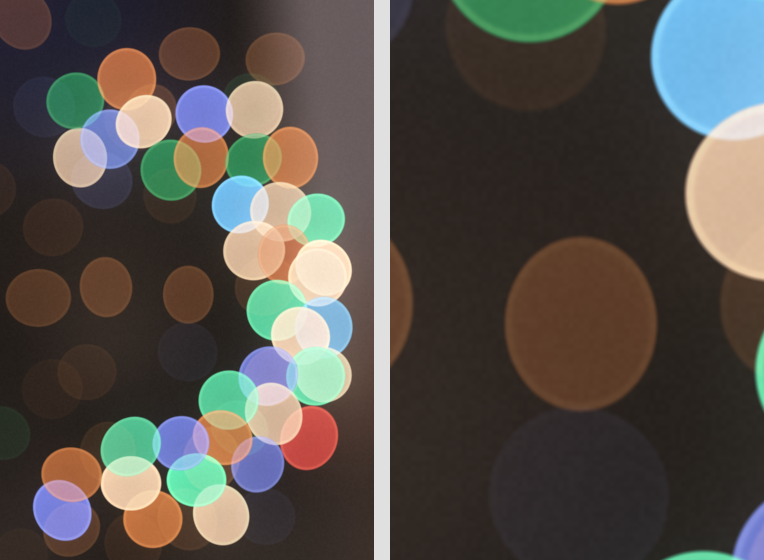
Left, the full canvas; right, a detail of the centre.
This background is drawn by a WebGL 2 fragment shader. Its source:

```glsl
#version 300 es
precision highp float;
// Out-of-focus fairy lights: soft-edged discs strewn along an open garland,
// over fainter discs and a hazy dark backdrop with a paler wall at the right.
// Lengths are in canvas heights; hashed loops place and tint every disc.

uniform vec2 u_resolution;
out vec4 fragColor;

const int   GARLAND_COUNT  = 37;
const int   FAINT_COUNT    = 30;
const vec2  GARLAND_CENTER = vec2(0.325, 0.455);
const vec2  GARLAND_RADII  = vec2(0.245, 0.275);
const float GARLAND_SWEEP  = 2.30;   // half angle of the open ring
const float GARLAND_FLARE  = 0.65;   // how far its two ends swing outward
const float GARLAND_WIDTH  = 0.20;
const float DISC_RADIUS    = 0.052;
const float EDGE_SOFTNESS  = 0.0018;
const float RIM_STRENGTH   = 0.10;
const float HALO_STRENGTH  = 0.035;
const float SCREEN_AMOUNT  = 0.60;   // how strongly overlaps brighten
const float GRAIN          = 0.016;

const vec3 SHADOW = vec3(0.155, 0.130, 0.115);
const vec3 NIGHT  = vec3(0.110, 0.115, 0.215);
const vec3 WALL   = vec3(0.410, 0.360, 0.365);
const vec3 UMBER  = vec3(0.345, 0.255, 0.220);
const vec3 PEACH  = vec3(0.960, 0.800, 0.660);
const vec3 COPPER = vec3(0.750, 0.400, 0.190);
const vec3 RED    = vec3(0.800, 0.220, 0.200);
const vec3 BLUE   = vec3(0.400, 0.460, 0.860);
const vec3 SKY    = vec3(0.380, 0.720, 0.940);
const vec3 MINT   = vec3(0.300, 0.890, 0.650);
const vec3 GREEN  = vec3(0.090, 0.470, 0.260);

// Integer hash: three values in 0..1
vec3 hash3(uvec3 v) {
    v = v * 1664525u + 1013904u;
    v.x += v.y * v.z; v.y += v.z * v.x; v.z += v.x * v.y;
    v ^= v >> 16u;
    v.x += v.y * v.z; v.y += v.z * v.x; v.z += v.x * v.y;
    return vec3(v >> 8u) / 16777216.0;
}

float cellValue(vec2 cell) {
    return hash3(uvec3(uvec2(cell), 91u)).x;
}

float valueNoise(vec2 p) {
    vec2 cell = floor(p), f = fract(p);
    f = f * f * (3.0 - 2.0 * f);
    return mix(mix(cellValue(cell), cellValue(cell + vec2(1, 0)), f.x),
               mix(cellValue(cell + vec2(0, 1)), cellValue(cell + vec2(1, 1)), f.x), f.y);
}

// Lamp colour by its share of the garland
vec3 lampColor(float pick, float vary) {
    if (pick < 0.31) return PEACH * mix(0.94, 1.03, vary);
    if (pick < 0.53) return mix(COPPER, RED, smoothstep(0.60, 0.75, vary));
    if (pick < 0.75) return mix(BLUE, SKY, smoothstep(0.80, 0.90, vary));
    if (pick < 0.88) return MINT;
    return GREEN;
}

// Dark haze on the left, paler wall fading downward on the right
vec3 backdrop(vec2 p, float right) {
    float haze = valueNoise(p * 5.0 + 3.0);
    vec3 color = SHADOW * mix(0.75, 1.30, haze);
    float night = smoothstep(0.55, 0.95, p.y) * (1.0 - smoothstep(0.15, 0.50, p.x));
    color = mix(color, NIGHT, 0.7 * night);
    float edge = right - mix(0.09, 0.19, p.y) + 0.03 * (haze - 0.5);
    float wall = smoothstep(edge - 0.07, edge + 0.10, p.x);
    vec3 wallColor = mix(UMBER, WALL, smoothstep(0.25, 0.75, p.y));
    return mix(color, wallColor, wall * mix(0.25, 1.0, smoothstep(0.05, 0.40, p.y)));
}

// One slightly oval disc with a thin rim, partly screened onto the colour below
vec3 addDisc(vec3 color, vec2 p, vec2 center, vec3 tint, float alpha, vec3 rnd) {
    float angle = 3.14159 * rnd.x, stretch = 0.07 * rnd.y;
    vec2 axis = vec2(cos(angle), sin(angle)), offset = p - center;
    vec2 q = vec2(dot(offset, axis), dot(offset, vec2(-axis.y, axis.x)));
    q *= vec2(1.0 - stretch, 1.0 + stretch);
    float radius = DISC_RADIUS * mix(0.93, 1.06, rnd.z);
    float d = length(q) - radius;
    float soft = max(EDGE_SOFTNESS, 0.8 / u_resolution.y);
    float mask = 1.0 - smoothstep(-soft, soft, d);
    float rim = exp(-pow((d + 1.6 * soft) / (1.3 * soft), 2.0));
    vec3 body = tint * (0.97 + 0.05 * length(q) / radius + 0.5 * offset.y);
    body = min(body + RIM_STRENGTH * rim * vec3(1.0, 0.95, 0.6), 1.0);
    vec3 screened = 1.0 - (1.0 - color) * (1.0 - body);
    color += HALO_STRENGTH * alpha * tint * exp(-max(d, 0.0) / 0.03) * (1.0 - mask);
    return mix(color, mix(body, screened, SCREEN_AMOUNT), mask * alpha);
}

void main() {
    vec2 p = gl_FragCoord.xy / u_resolution.y;
    float right = u_resolution.x / u_resolution.y;
    vec3 color = backdrop(p, right);

    // Faint discs, evenly scattered left of the wall
    for (int i = 0; i < FAINT_COUNT; i++) {
        vec3 rnd = hash3(uvec3(i, 7, 3));
        vec2 spread = fract(0.5 + float(i + 1) * vec2(0.75488, 0.56984));
        vec2 center = spread * vec2(right * 0.86, 1.04) + 0.06 * (rnd.xy - 0.5);
        vec3 tint = mix(COPPER, rnd.x < 0.5 ? GREEN : BLUE, step(0.72, rnd.y));
        color = addDisc(color, p, center, tint, mix(0.05, 0.36, rnd.z * rnd.z), rnd.yzx);
    }

    // Bright discs along the garland, from top left clockwise to bottom left
    for (int i = 0; i < GARLAND_COUNT; i++) {
        vec3 rnd = hash3(uvec3(i, 23, 5)), shape = hash3(uvec3(i, 41, 9));
        float along = 2.0 * (float(i) + rnd.x) / float(GARLAND_COUNT) - 1.0;
        float angle = -along * GARLAND_SWEEP;
        float flare = 1.0 + GARLAND_FLARE * pow(abs(along), 4.0);
        float across = GARLAND_WIDTH * (fract(float(i) * 0.61803) - 0.5);
        vec2 ray = vec2(cos(angle), sin(angle));
        vec2 center = GARLAND_CENTER + ray * (GARLAND_RADII * flare + across);
        center.x = min(center.x, right - 0.09);
        vec3 tint = lampColor(fract(float(i) * 0.75488 + 0.2), rnd.y);
        color = addDisc(color, p, center, tint, mix(0.78, 1.0, rnd.z), shape);
    }

    color += GRAIN * (valueNoise(p * 330.0) - 0.5);
    fragColor = vec4(clamp(color, 0.0, 1.0), 1.0);
}
```
